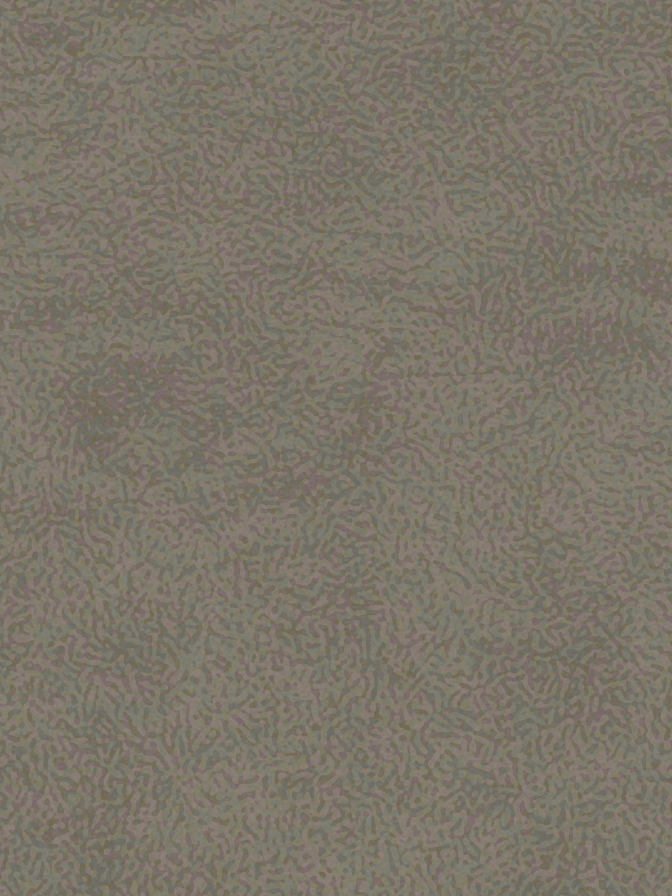
Give the GLSL for this texture, as a WebGL 2 fragment shader.

```glsl
#version 300 es
precision highp float;
// Fine leather grain: short broken wrinkles in muted olive, mauve and grey-green.

#define RIDGE_CELLS 66.0    // ridge kernels per canvas height
#define RIDGE_WAVES 1.25    // ridges per kernel cell
#define RIDGE_JITTER 2.5    // spread of ridge directions, radians
#define RIDGE_SOFTNESS 0.28 // width of the light-dark transition
#define RIDGE_BIAS 0.08     // shifts the share of light ridges
#define PIT_DEPTH 1.3       // strength of the fine pits that break the ridges
#define CREASE_DEPTH 1.2    // strength of the long creases
#define BROAD_DEPTH 0.9     // strength of the broad hollows
#define TINT_CELLS 150.0    // colour patches per canvas height
#define TINT_SOFTNESS 0.04  // blur between colour patches
#define COLOUR_CONTRAST 1.2 // distance of the tints from their mean
#define GRAIN_DEPTH 0.045   // brightness range of the speckles

const float PI = 3.14159;

uniform vec2 u_resolution;
out vec4 fragColor;

float hash(vec2 p) {
  return fract(sin(dot(p, vec2(127.1, 311.7))) * 43758.5453);
}

float valueNoise(vec2 p) {
  vec2 cell = floor(p), f = fract(p);
  f = f * f * (3.0 - 2.0 * f);
  float low = mix(hash(cell), hash(cell + vec2(1.0, 0.0)), f.x);
  float high = mix(hash(cell + vec2(0.0, 1.0)), hash(cell + 1.0), f.x);
  return mix(low, high, f.y);
}

// Direction across the ridges: upright ridges below, level ones above.
float ridgeAngle(vec2 p) {
  float region = p.y + 0.8 * (valueNoise(p * 6.0) - 0.5);
  float sway = 1.4 * (valueNoise(p * 12.0 + 31.0) - 0.5);
  return 0.5 * PI * smoothstep(0.36, 0.66, region) + sway;
}

// Sum of small randomly placed wave packets that follow the local direction.
float ridges(vec2 p) {
  vec2 q = p * RIDGE_CELLS;
  vec2 home = floor(q);
  float sum = 0.0;
  for (int y = -1; y <= 1; y++) {
    for (int x = -1; x <= 1; x++) {
      vec2 cell = home + vec2(x, y);
      float baseAngle = ridgeAngle((cell + 0.5) / RIDGE_CELLS);
      for (int k = 0; k < 2; k++) {
        vec2 seed = cell + 17.3 * float(k);
        vec2 offset = q - cell - vec2(hash(seed + 3.1), hash(seed + 7.7));
        float angle = baseAngle + RIDGE_JITTER * (hash(seed + 11.9) - 0.5);
        float along = dot(offset, vec2(cos(angle), sin(angle)));
        float window = max(1.0 - dot(offset, offset), 0.0);
        float waves = RIDGE_WAVES * mix(0.75, 1.3, hash(seed + 29.3));
        float phase = hash(seed + 23.5);
        sum += window * window * cos(2.0 * PI * (waves * along + phase));
      }
    }
  }
  return sum;
}

// Long, gently bent creases, strongest in the upper part.
float creases(vec2 p) {
  float bend = 3.0 * valueNoise(p * 6.0 + 5.0);
  float n = valueNoise(vec2(p.x * 6.0, p.y * 34.0 + bend));
  float line = 1.0 - smoothstep(0.02, 0.15, abs(n - 0.5));
  float patches = smoothstep(0.4, 0.65, valueNoise(p * 7.0 + 53.0));
  return (line - 0.35) * patches * mix(0.4, 1.0, smoothstep(0.3, 0.7, p.y));
}

// Blends three tints at two thresholds of a noise value.
vec3 threeTints(vec3 a, vec3 b, vec3 c, vec2 limits, float n) {
  vec2 t = smoothstep(limits - TINT_SOFTNESS, limits + TINT_SOFTNESS, vec2(n));
  return mix(mix(a, b, t.x), c, t.y);
}

void main() {
  vec2 p = gl_FragCoord.xy / u_resolution.y;

  // Surface relief
  float broad = 0.6 * valueNoise(p * vec2(18.0, 26.0) + 43.0)
              + 0.5 * valueNoise(p * 8.0 + 61.0) - 0.55;
  float pits = valueNoise(p * 210.0 + 71.0) - 0.5;
  float relief = ridges(p) + RIDGE_BIAS + PIT_DEPTH * pits;
  relief += BROAD_DEPTH * broad - CREASE_DEPTH * creases(p);
  float lit = smoothstep(-RIDGE_SOFTNESS, RIDGE_SOFTNESS, relief);

  // Tints of the valleys and of the ridges
  float tint = 0.9 * valueNoise(p * TINT_CELLS + 13.0)
             + 0.4 * valueNoise(p * 38.0 + 83.0) - 0.15;
  vec3 mauve = vec3(0.48, 0.43, 0.41);
  vec3 darkOlive = vec3(0.46, 0.43, 0.36);
  vec3 darkGreen = vec3(0.45, 0.44, 0.40);
  vec3 beige = vec3(0.52, 0.48, 0.44);
  vec3 paleOlive = vec3(0.50, 0.48, 0.40);
  vec3 paleGreen = vec3(0.49, 0.48, 0.43);
  vec3 valley = threeTints(mauve, darkOlive, darkGreen, vec2(0.37, 0.56), tint);
  vec3 ridge = threeTints(beige, paleOlive, paleGreen, vec2(0.44, 0.59), tint);
  vec3 mean = vec3(0.484, 0.457, 0.407);
  vec3 colour = mean + COLOUR_CONTRAST * (mix(valley, ridge, lit) - mean);

  // Fine speckle and broad shading
  colour += GRAIN_DEPTH * (valueNoise(p * 360.0 + 91.0) - 0.5) + 0.018 * broad;
  fragColor = vec4(colour, 1.0);
}
```
